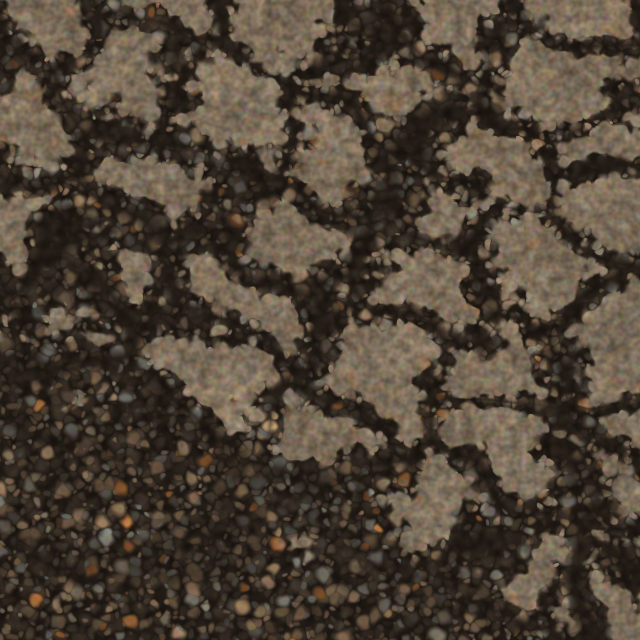
A WebGL 1 fragment shader for this texture:

```glsl
precision highp float;
// Weathered stone crust: pale ragged plates split by dark slanted cracks,
// with soft loose pebbles between them. Plates come from warped Voronoi edge
// distance, pebbles from scattered domes, and mottling from gradient noise.

uniform vec2 u_resolution;

const vec3 SOIL = vec3(0.135, 0.108, 0.086);
const vec3 PALE_STONE = vec3(0.67, 0.595, 0.495);
const vec3 COOL_TINT = vec3(0.91, 1.01, 1.12);
const vec3 WARM_TINT = vec3(1.06, 0.99, 0.91);
const vec3 OCHRE_TINT = vec3(1.25, 0.93, 0.62);
const vec2 CRACK_DIRECTION = vec2(0.88, -0.475);

vec2 hash2(vec2 p) {
  vec3 h = fract(p.xyx * vec3(0.1031, 0.1030, 0.0973));
  h += dot(h, h.yzx + 33.33);
  return fract((h.xx + h.yz) * h.zy);
}

float cornerSlope(vec2 cell, vec2 offset) {
  float angle = 6.2832 * hash2(cell).x;
  return dot(vec2(cos(angle), sin(angle)), offset);
}

// Gradient noise, roughly -0.7 to 0.7
float noise(vec2 p) {
  vec2 i = floor(p), f = p - i;
  vec2 u = f * f * f * (f * (f * 6.0 - 15.0) + 10.0);
  vec2 x = vec2(1.0, 0.0), y = vec2(0.0, 1.0);
  float low = mix(cornerSlope(i, f), cornerSlope(i + x, f - x), u.x);
  float high = mix(cornerSlope(i + y, f - y), cornerSlope(i + 1.0, f - 1.0), u.x);
  return mix(low, high, u.y);
}

vec2 noise2(vec2 p) {
  return vec2(noise(p), noise(p + 37.4));
}

// Distance to the nearest Voronoi border, in cell units
float borderDistance(vec2 p) {
  vec2 i = floor(p), f = p - i;
  vec2 nearest = vec2(8.0);
  for (int y = -1; y <= 1; y++) {
    for (int x = -1; x <= 1; x++) {
      vec2 cell = vec2(float(x), float(y));
      vec2 toSite = cell + 0.1 + 0.8 * hash2(i + cell) - f;
      if (dot(toSite, toSite) < dot(nearest, nearest)) nearest = toSite;
    }
  }
  float border = 8.0;
  for (int y = -2; y <= 2; y++) {
    for (int x = -2; x <= 2; x++) {
      vec2 cell = vec2(float(x), float(y));
      vec2 toSite = cell + 0.1 + 0.8 * hash2(i + cell) - f;
      vec2 gap = toSite - nearest;
      if (dot(gap, gap) > 0.0001)
        border = min(border, dot(0.5 * (toSite + nearest), normalize(gap)));
    }
  }
  return border;
}

// Soft domes of random size: x = brightness, y = hue of the topmost one
vec2 pebbles(vec2 p) {
  vec2 i = floor(p), f = p - i;
  vec2 top = vec2(0.0, 0.5);
  for (int y = -1; y <= 1; y++) {
    for (int x = -1; x <= 1; x++) {
      vec2 cell = vec2(float(x), float(y));
      vec2 look = hash2(i + cell + 91.0);
      float radius = mix(0.35, 0.75, hash2(i + cell + 53.0).x);
      float reach = length(cell + hash2(i + cell) - f);
      float dome = 1.0 - smoothstep(0.3 * radius, radius, reach);
      float light = dome * mix(0.14, 0.85, look.x * look.x);
      if (light > top.x) top = vec2(light, look.y);
    }
  }
  return top;
}

void main() {
  vec2 p = gl_FragCoord.xy / min(u_resolution.x, u_resolution.y);
  vec2 slanted = vec2(dot(p, CRACK_DIRECTION),
                      dot(p, vec2(-CRACK_DIRECTION.y, CRACK_DIRECTION.x)));

  // Loose gravel replaces the plates toward the lower left
  float height = p.y + 0.6 * p.x * p.x + 0.12 * noise(p * 5.0);
  float gravel = 1.0 - smoothstep(0.30, 0.46, height);

  // Two sizes of pebbles with slightly irregular outlines
  vec2 bent = p + 0.007 * noise2(p * 55.0);
  vec2 coarse = pebbles(bent * 43.0);
  vec2 fine = pebbles(bent * 72.0 + 17.0) * vec2(0.75, 1.0);
  vec2 pebble = coarse.x > fine.x ? coarse : fine;

  // Plates with knobbly, eroded rims
  float border = borderDistance(slanted * vec2(5.0, 7.2) + 0.45 * noise2(p * 8.0) + 3.0);
  float erosion = 0.18 - 0.08 * smoothstep(0.7, 1.5, p.x + p.y) + 0.16 * noise(p * 4.0 + 9.0);
  float ragged = 0.17 * noise(p * 21.0) + 0.15 * noise(p * 46.0) + 0.14 * (pebble.x - 0.3);
  float plate = smoothstep(-0.04, 0.05, border - erosion + ragged - 0.4 * gravel);

  // Pebbles thin out in the cracks and along dark streaks
  float crackFill = smoothstep(-0.02, 0.13, border + 0.16 * noise(p * 18.0));
  float streaks = 0.9 + 0.7 * noise(slanted * vec2(7.0, 17.0));
  float soilTone = 0.1 * noise(p * 65.0) - 0.03;
  float looseTone = soilTone + pebble.x * streaks * mix(0.15 + 0.85 * crackFill, 0.95, gravel);
  float plateTone = 0.68 + 0.18 * noise(p * 12.0) + 0.28 * noise(p * 58.0)
                  + 0.18 * noise(p * 125.0) + 0.16 * (pebble.x - 0.3);
  float tone = mix(looseTone, plateTone, plate);

  // Mineral tints on pebbles and faint coloured mottling everywhere
  vec3 tint = mix(COOL_TINT, WARM_TINT, smoothstep(0.1, 0.7, pebble.y));
  tint = mix(tint, OCHRE_TINT, step(0.97, pebble.y));
  tint = mix(tint, vec3(1.0), 0.75 * plate);
  vec3 mottle = vec3(noise(p * 85.0), noise(p * 85.0 + 19.0), noise(p * 85.0 + 43.0));
  vec3 color = mix(SOIL, PALE_STONE, tone);
  color *= mix(vec3(1.0), tint, smoothstep(0.05, 0.3, tone));
  color += 0.07 * mottle * (0.15 + tone);
  gl_FragColor = vec4(clamp(color, 0.0, 1.0), 1.0);
}
```
